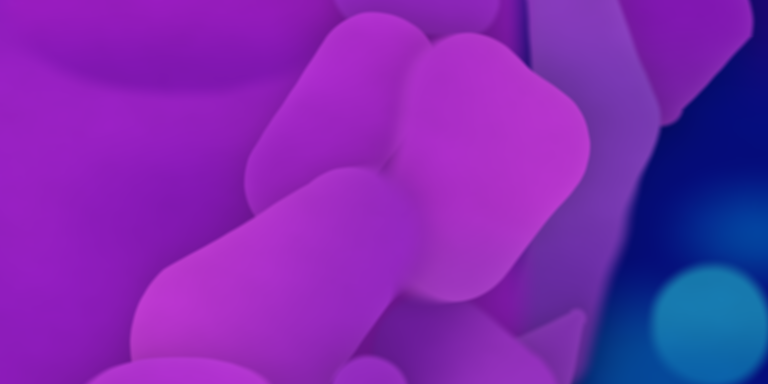
This background is drawn by a Shadertoy shader. Its source:

```glsl
// Billowing magenta ink in front of deep blue water, with a cyan puff at right.
// Tapered capsules are layered back to front; each has a tone gradient, a pale
// rim and a soft contact shadow, and low noise bends the outlines and tones.

#define EDGE 0.007      // softness of a crisp outline
#define WARP 0.016      // bending of the outlines
#define SHADOW 0.13     // strength of contact shadows
#define SHADOW_REACH 0.06
#define RIM_WIDTH 0.025
#define MOTTLE 0.07     // unevenness of the tones

const vec3 NAVY    = vec3(0.02, 0.05, 0.49);
const vec3 CYAN    = vec3(0.09, 0.48, 0.69);
const vec3 VIOLET  = vec3(0.47, 0.22, 0.70);
const vec3 PURPLE  = vec3(0.51, 0.09, 0.70);
const vec3 MAGENTA = vec3(0.62, 0.14, 0.77);
const vec3 PINK    = vec3(0.73, 0.21, 0.81);

float hash(vec2 p) {
    return fract(sin(dot(p, vec2(127.1, 311.7))) * 43758.5453);
}

float noise(vec2 p) {
    vec2 i = floor(p), f = fract(p);
    f = f * f * (3.0 - 2.0 * f);
    return mix(mix(hash(i), hash(i + vec2(1, 0)), f.x),
               mix(hash(i + vec2(0, 1)), hash(i + vec2(1, 1)), f.x), f.y);
}

float fbm(vec2 p) {
    float sum = 0.0, amp = 0.5;
    for (int i = 0; i < 4; i++) {
        sum += amp * noise(p);
        p = mat2(1.6, 1.2, -1.2, 1.6) * p + 3.7;
        amp *= 0.5;
    }
    return sum;
}

// Capsule from a to b whose radius runs from ra to rb
float taper(vec2 p, vec2 a, float ra, vec2 b, float rb) {
    vec2 ab = b - a;
    float h = clamp(dot(p - a, ab) / dot(ab, ab), 0.0, 1.0);
    return length(p - a - h * ab) - mix(ra, rb, h);
}

float ellipse(vec2 p, vec2 centre, vec2 radii) {
    return (length((p - centre) / radii) - 1.0) * min(radii.x, radii.y);
}

float smin(float a, float b, float k) {
    float h = max(k - abs(a - b), 0.0) / k;
    return min(a, b) - h * h * k * 0.25;
}

// Lays one billow over the colour below it
void billow(inout vec3 col, float d, vec3 tone, float blur, float rim) {
    col *= 1.0 - SHADOW * exp(-max(d, 0.0) / SHADOW_REACH);
    tone += rim * vec3(0.8, 1.0, 0.6) * exp(-abs(d) / RIM_WIDTH);
    col = mix(col, tone, smoothstep(blur, -blur, d));
}

void mainImage(out vec4 fragColor, in vec2 fragCoord) {
    vec2 uv = fragCoord / iResolution.xy * vec2(2, 1);
    vec2 p = uv + WARP * (vec2(fbm(uv * 5.0), fbm(uv * 5.0 + 19.0)) - 0.47);
    float d;

    // Water, blue glows and the cyan puff
    vec3 col = mix(NAVY, vec3(0.11, 0.03, 0.48), smoothstep(0.65, 1.0, p.y) * smoothstep(1.85, 2.0, p.x));
    col = mix(col, vec3(0.01, 0.30, 0.65), 0.85 * smoothstep(0.24, 0.0, length((p - vec2(1.97, 0.39)) * vec2(0.8, 1.2))));
    col = mix(col, vec3(0.02, 0.28, 0.60), smoothstep(0.32, 0.05, length(p - vec2(1.68, 0.02))));
    d = length(p - vec2(1.854, 0.150)) - 0.160;
    col = mix(col, mix(CYAN, vec3(0.04, 0.38, 0.66), smoothstep(0.2, 0.0, p.y)), smoothstep(0.02, -0.025, d));

    // Upper right lobe and the violet column
    d = taper(p, vec2(1.775, 0.95), 0.185, vec2(1.72, 0.73), 0.06);
    billow(col, d, mix(vec3(0.48, 0.13, 0.67), PURPLE, smoothstep(0.7, 1.0, p.y)), 0.01, 0.07);
    d = taper(p, vec2(1.484, 1.02), 0.117, vec2(1.55, 0.688), 0.16);
    d = smin(d, taper(p, vec2(1.55, 0.688), 0.16, vec2(1.497, 0.40), 0.117), 0.04);
    d = smin(d, taper(p, vec2(1.497, 0.40), 0.117, vec2(1.406, 0.10), 0.13), 0.04);
    vec3 column = mix(VIOLET, vec3(0.43, 0.18, 0.67), smoothstep(0.5, 0.25, p.y));
    column = mix(column, vec3(0.53, 0.23, 0.74), smoothstep(0.75, 1.0, p.y));
    billow(col, d, column, mix(0.012, 0.03, smoothstep(0.6, 0.4, p.y)), 0.03);

    // Wide left bank with a hollow, a pale fold and a shaded valley
    vec3 bank = mix(vec3(0.56, 0.11, 0.74), MAGENTA, 0.6 * smoothstep(0.3, 0.0, abs(p.y - 0.72 + 0.12 * p.x)));
    bank = mix(bank, PURPLE, 0.8 * smoothstep(0.26, 0.0, length((p - vec2(0.5, 0.48)) * vec2(0.7, 1.0))));
    bank = mix(bank, MAGENTA, 0.5 * smoothstep(0.2, 0.0, length((p - vec2(0.06, 0.45)) * vec2(1.0, 0.6))));
    d = ellipse(p, vec2(0.46, 0.98), vec2(0.43, 0.22));
    bank = mix(bank, mix(vec3(0.59, 0.11, 0.74), PURPLE, smoothstep(1.0, 0.8, p.y)), smoothstep(0.03, -0.02, d));
    col = mix(col, bank, smoothstep(0.05, -0.05, p.x - 1.36));
    d = taper(p, vec2(1.0, 1.05), 0.14, vec2(1.2, 1.0), 0.10);
    billow(col, d, vec3(0.57, 0.15, 0.75), 0.012, 0.02);

    // Lower right folds
    d = taper(p, vec2(1.38, 0.02), 0.12, vec2(1.50, 0.17), 0.025);
    billow(col, d, vec3(0.51, 0.19, 0.70), 0.012, 0.04);
    d = taper(p, vec2(1.14, 0.07), 0.17, vec2(1.30, -0.05), 0.16);
    billow(col, d, mix(vec3(0.46, 0.12, 0.66), vec3(0.58, 0.19, 0.74), smoothstep(1.0, 1.3, p.x - 0.4 * p.y)), 0.015, 0.0);

    // Rear and right heads of the central plume
    d = taper(p, vec2(0.977, 0.805), 0.163, vec2(0.78, 0.53), 0.145);
    billow(col, d, mix(MAGENTA, vec3(0.68, 0.17, 0.80), smoothstep(0.55, 0.95, p.y)), EDGE, 0.04);
    d = taper(p, vec2(1.225, 0.753), 0.15, vec2(1.367, 0.622), 0.157);
    d = smin(d, taper(p, vec2(1.367, 0.622), 0.157, vec2(1.185, 0.375), 0.157), 0.05);
    d = smin(d, taper(p, vec2(1.20, 0.75), 0.13, vec2(1.12, 0.40), 0.15), 0.08);
    vec3 head = mix(vec3(0.66, 0.17, 0.78), vec3(0.70, 0.20, 0.79), smoothstep(1.0, 1.45, p.x));
    head = mix(head, vec3(0.63, 0.21, 0.76), smoothstep(0.5, 0.25, p.y));
    billow(col, d, head, mix(0.035, EDGE, smoothstep(1.05, 1.2, p.x)), 0.04);

    // Front arm, its right side melting into the head
    d = taper(p, vec2(0.925, 0.385), 0.18, vec2(0.61, 0.10), 0.27);
    float melt = smoothstep(0.9, 1.08, p.x) * smoothstep(0.2, 0.3, p.y);
    vec3 arm = mix(PINK, vec3(0.57, 0.15, 0.74), smoothstep(0.35, 1.05, p.x - 0.45 * (p.y - 0.2)));
    billow(col, d, arm, mix(EDGE, 0.06, melt), 0.03 * (1.0 - melt));

    // Small crests along the bottom
    d = ellipse(p, vec2(0.46, -0.03), vec2(0.25, 0.10));
    billow(col, d, vec3(0.67, 0.18, 0.79), EDGE, 0.04);
    d = ellipse(p, vec2(0.96, -0.03), vec2(0.10, 0.10));
    billow(col, d, vec3(0.57, 0.16, 0.74), 0.012, 0.03);

    // Faint smoky mottling
    col *= 1.0 + MOTTLE * (fbm(p * vec2(7.0, 10.0) + 5.0) - 0.47);
    fragColor = vec4(clamp(col, 0.0, 1.0), 1.0);
}
```
